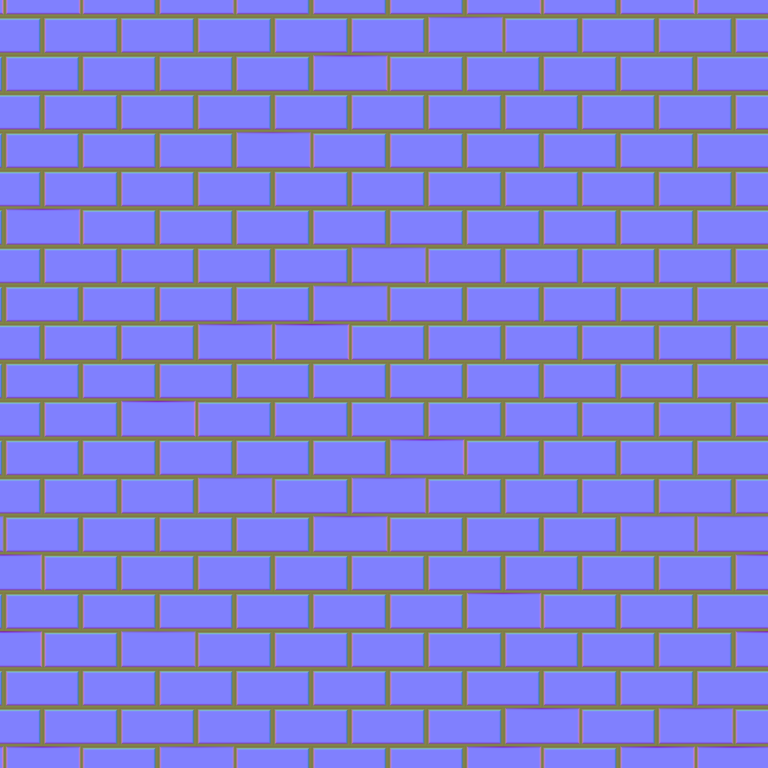
Reproduce this texture map procedurally as a Shadertoy shader.

```glsl
const vec2 BRICKS = vec2(10.0, 20.0);         // whole repeats across and up
const vec2 JOINT_OFFSET = vec2(0.052, 0.575); // first joint, in bricks
const vec3 FLAT_NORMAL = vec3(0.502, 0.502, 0.995);
const float MORTAR_BLUE = 0.27;
const float BEVEL_CENTRE = 0.0036;            // distances in canvas units
const float BEVEL_WIDTH = 0.0011;
const float ODD_EDGE_SHIFT = 0.0021;
const int SAMPLES = 3;

float hash(vec2 cell, float seed) {
    return fract(sin(dot(cell, vec2(127.1, 311.7)) + seed * 74.7) * 43758.5);
}

float band(float d, float centre, float width) {
    float x = (d - centre) / width;
    return exp(-x * x);
}

// Outer bevel with a shallow counter slope inside the mortar
float bevelSlope(float d) {
    return band(d, BEVEL_CENTRE, BEVEL_WIDTH)
         - 0.25 * band(d, 0.0013, 0.0007);
}

// Most bricks return 1; sunken ones are negative, proud ones above 1
float brickLift(vec2 cell) {
    float pick = hash(cell, 1.0);
    float strength = hash(cell, 2.0);
    if (pick < 0.09) return -mix(0.25, 1.4, strength);
    if (pick > 0.985) return 1.5;
    return 1.0;
}

vec3 brickNormal(vec2 uv) {
    // Running bond layout
    vec2 grid = uv * BRICKS - JOINT_OFFSET;
    float row = floor(grid.y);
    grid.x -= 0.5 * (1.0 - mod(row, 2.0));
    vec2 cell = mod(floor(grid), BRICKS);
    vec2 local = fract(grid);

    // Distances to the joint centre lines: left/bottom and right/top
    vec2 nearLow = local / BRICKS;
    vec2 nearHigh = (1.0 - local) / BRICKS;

    // Uneven bricks reach further into the joint above and to the right
    float lift = brickLift(cell);
    float odd = step(0.01, abs(lift - 1.0));
    nearHigh += ODD_EDGE_SHIFT * odd;
    float taper = mix(1.0, 1.2 - 0.8 * abs(2.0 * local.x - 1.0), odd);

    // The nearest edge sets the tilt, giving mitred corners
    vec2 nearest = min(nearLow, nearHigh);
    float d = min(nearest.x, nearest.y);
    float slope = bevelSlope(d);
    vec2 tilt = vec2(0.0);
    if (nearest.x < nearest.y) {
        tilt.x = nearLow.x < nearHigh.x ? 0.24 : -0.22 * lift;
    } else {
        tilt.y = nearLow.y < nearHigh.y ? -0.20 : 0.23 * lift * taper;
    }

    float face = smoothstep(0.0016, 0.0050, d);
    float blue = mix(MORTAR_BLUE, FLAT_NORMAL.z, face);
    return vec3(FLAT_NORMAL.xy + tilt * slope, blue);
}

void mainImage(out vec4 fragColor, in vec2 fragCoord) {
    // Average a small grid of samples to smooth the thin edges
    vec3 colour = vec3(0.0);
    for (int j = 0; j < SAMPLES; j++) {
        for (int i = 0; i < SAMPLES; i++) {
            vec2 jitter = (vec2(i, j) + 0.5) / float(SAMPLES) - 0.5;
            colour += brickNormal((fragCoord + jitter) / iResolution.xy);
        }
    }
    fragColor = vec4(colour / float(SAMPLES * SAMPLES), 1.0);
}
```
